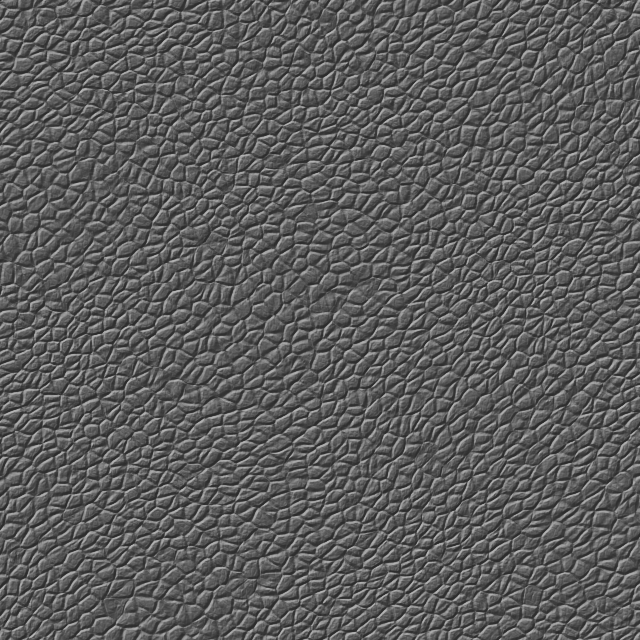
Reproduce this texture procedurally as a Shadertoy shader.

```glsl
const float GRAIN_ANGLE = 0.64;
const vec2 GRAIN_COUNT = vec2(42.0, 55.0);
const vec2 LIGHT_DIR = vec2(-0.55, 0.835);
const float LEATHER_GREY = 0.343;

vec2 hash2(vec2 cell) {
    vec3 h = fract(cell.xyx * vec3(0.1031, 0.1030, 0.0973));
    h += dot(h, h.yzx + 33.33);
    return fract((h.xx + h.yz) * h.zy);
}

vec2 rotate(vec2 p, float angle) {
    float c = cos(angle), s = sin(angle);
    return vec2(c * p.x + s * p.y, c * p.y - s * p.x);
}

// Distances to the nearest and second nearest cell centres
vec2 cellular(vec2 p, float jitter) {
    vec2 cell = floor(p), local = p - cell;
    vec2 nearest = vec2(8.0);
    for (int y = -1; y <= 1; y++)
    for (int x = -1; x <= 1; x++) {
        vec2 offset = vec2(x, y);
        vec2 centre = offset + 0.5 + jitter * (hash2(cell + offset + 100.0) - 0.5);
        float d = length(centre - local);
        nearest = d < nearest.x ? vec2(d, nearest.x) : vec2(nearest.x, min(nearest.y, d));
    }
    return nearest;
}

// Layered sines that bend the domain
vec2 bend(vec2 p, float frequency, float amount) {
    vec2 shift = vec2(0.0);
    for (int i = 0; i < 3; i++) {
        shift += amount * sin(frequency * p.yx + vec2(1.3, 4.1) * float(i + 1));
        p = rotate(p, 1.1);
        frequency *= 1.7;
        amount *= 0.6;
    }
    return shift;
}

// Raised plateau between the cell borders
float plateau(vec2 p, float jitter, float width) {
    vec2 d = cellular(p, jitter);
    return smoothstep(0.0, width, d.y - d.x);
}

float leatherHeight(vec2 p) {
    vec2 warped = p + bend(p, 7.0, 0.012) + bend(p, 95.0, 0.0016);
    vec2 along = rotate(warped, GRAIN_ANGLE);

    // Rounded grains
    vec2 grain = cellular(along * GRAIN_COUNT, 0.92);
    float height = smoothstep(-0.03, 0.42, grain.y - grain.x);
    height -= 0.45 * grain.x * grain.x;

    // Long diagonal creases
    height += 0.4 * plateau(along * vec2(13.0, 34.0) + 7.0, 0.95, 0.3);

    // Fine wrinkles and pores
    height += 0.15 * plateau(warped * 135.0, 1.0, 0.6);
    height += 0.09 * cellular(p * 250.0, 1.0).x;
    return height;
}

void mainImage(out vec4 fragColor, in vec2 fragCoord) {
    vec2 p = fragCoord / iResolution.y;

    // Slope facing the light, measured per grain
    float reach = 0.0011;
    float lower = leatherHeight(p + reach * LIGHT_DIR);
    float upper = leatherHeight(p - reach * LIGHT_DIR);
    float slope = (upper - lower) / (2.0 * reach * 48.0);

    // Relief lighting with slightly shaded creases
    float crease = 0.12 * (0.5 * (lower + upper) - 0.95);
    float relief = 0.75 * tanh(0.19 * slope + crease);
    float grey = LEATHER_GREY * exp(relief);
    fragColor = vec4(vec3(grey), 1.0);
}
```
